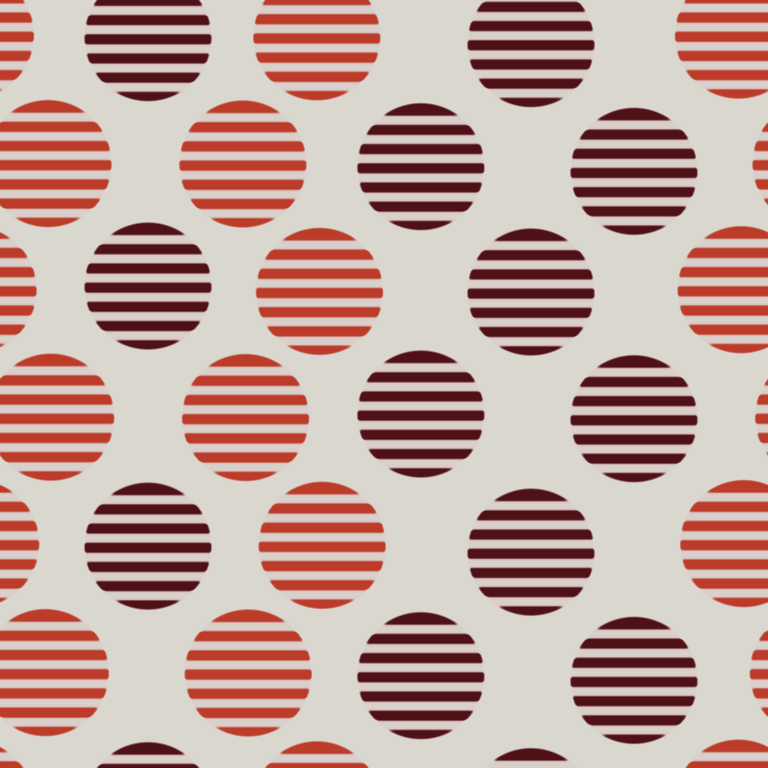
This pattern is drawn by a WebGL 2 fragment shader. Its source:

```glsl
#version 300 es
precision highp float;

uniform vec2 u_resolution;
out vec4 fragColor;

const vec3 GROUND = vec3(0.855, 0.842, 0.812);
const vec3 GAP_TINT = vec3(0.856, 0.818, 0.800);
const vec3 FRINGE = vec3(0.79, 0.62, 0.60);
const vec3 MAROON = vec3(0.31, 0.065, 0.095);
const vec3 RED = vec3(0.738, 0.230, 0.160);

const int ROWS = 6;
const int COLS = 4;
const float ROW_START = 0.3;         // first row, in row heights from the top
const float DISC_RADIUS = 0.0825;
const float STRIPE_PITCH = 0.025;
const float STRIPE_HALF = 0.0065;
const float STRIPE_SHIFT = 0.0021;
const float CORNER = 0.0034;
const float SOFTNESS = 0.0009;
const float FRINGE_WIDTH = 0.0013;
const float FRINGE_AMOUNT = 0.6;
const float DRIFT = 0.004;           // sideways wander of the red discs
const float BOB = 0.0027;            // vertical wander of all discs
const float TAU = 6.2831853;

// Column positions and vertical offsets for even and odd rows
const vec4 EVEN_X = vec4(0.1927, 0.416, 0.6914, 0.965);
const vec4 ODD_X = vec4(0.0625, 0.3197, 0.548, 0.8255);
const vec4 EVEN_Y = vec4(-0.0023, -0.0007, 0.0055, -0.0029);
const vec4 ODD_Y = vec4(-0.0023, -0.0018, -0.001, 0.0051);
const float ROW_LIFT[ROWS] = float[](0.0, 0.0, -0.0059, -0.0072, -0.0046, -0.0039);

bool isMaroon(int row, int col) {
    return row % 2 == 0 ? col % 2 == 0 : col >= 2;
}

vec2 discCentre(int row, int col) {
    bool even = row % 2 == 0;
    bool maroon = isMaroon(row, col);
    float pairIndex = float(row / 2);
    float phase = TAU * (pairIndex - 1.0) / 3.0;
    float driftPhase = TAU * (pairIndex - float(min(col, 1))) / 3.0;

    float x = even ? EVEN_X[col] : ODD_X[col];
    float y = (float(row) + ROW_START) / float(ROWS) + ROW_LIFT[row];
    y += even ? EVEN_Y[col] : ODD_Y[col];
    x += maroon ? 0.0 : DRIFT * sin(driftPhase);
    y += (maroon ? -BOB : BOB) * cos(phase);
    return vec2(x, y);
}

// Signed distance to the bars; the outermost ones fill the caps
float stripeDistance(float y) {
    float d = y - STRIPE_SHIFT;
    if (abs(d) > 3.0 * STRIPE_PITCH) return -STRIPE_HALF;
    return abs(d - STRIPE_PITCH * round(d / STRIPE_PITCH)) - STRIPE_HALF;
}

// Intersection of two shapes with rounded corners
float roundIntersect(float a, float b, float r) {
    vec2 q = vec2(a, b) + r;
    return length(max(q, 0.0)) + min(max(q.x, q.y), 0.0) - r;
}

void main() {
    vec2 p = gl_FragCoord.xy / u_resolution;
    p.y = 1.0 - p.y;
    float edge = SOFTNESS + 0.6 / min(u_resolution.x, u_resolution.y);
    vec3 color = GROUND;

    for (int row = 0; row < ROWS; row++) {
        for (int col = 0; col < COLS; col++) {
            // Nearest wrapped copy of this disc
            vec2 local = p - discCentre(row, col);
            local -= round(local);

            float disc = length(local) - DISC_RADIUS;
            if (disc > 0.01) continue;
            float bars = roundIntersect(disc, stripeDistance(local.y), CORNER);

            // Tinted gaps, pale fringe, then the inked bars
            float inside = 1.0 - smoothstep(-edge, edge, disc);
            color = mix(color, GAP_TINT, inside);
            float halo = exp(-max(bars, 0.0) / FRINGE_WIDTH);
            color = mix(color, FRINGE, FRINGE_AMOUNT * halo * inside);
            vec3 ink = isMaroon(row, col) ? MAROON : RED;
            color = mix(color, ink, 1.0 - smoothstep(-edge, edge, bars));
        }
    }
    fragColor = vec4(color, 1.0);
}
```
